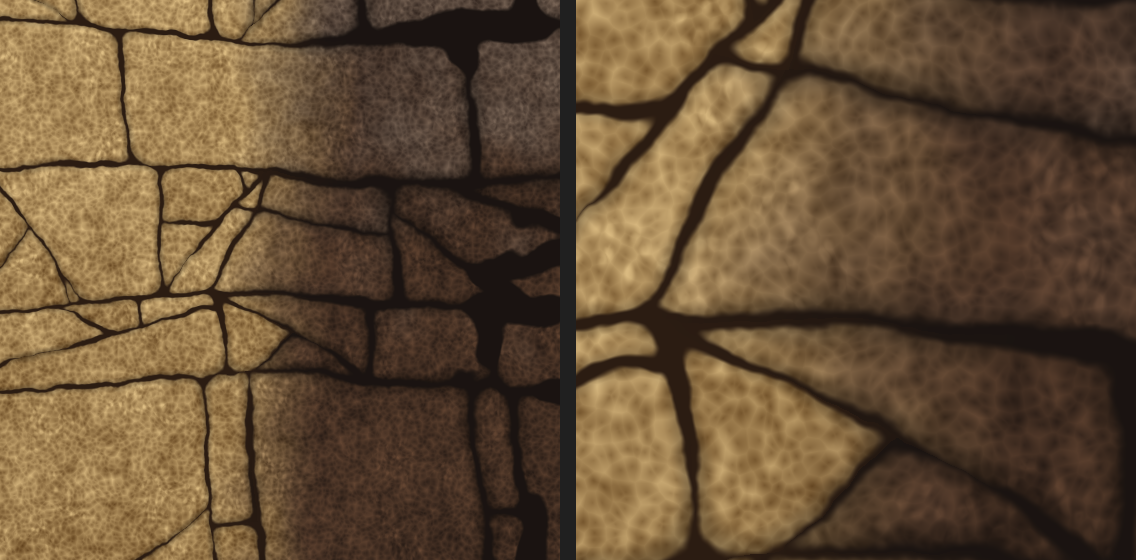
Left: the whole. Right: its middle third, enlarged.
Write a Shadertoy shader that draws this texture.

```glsl
// Dry stone wall crossed by a shadow: golden lit blocks on the left, dark brown on the right.
// Uneven courses are cut into blocks, then into shards by random lines; layered sines bend
// the joints and stain the faces, and cellular noise gives the grain.

float hash(vec2 p) {
    vec3 q = fract(p.xyx * 0.1031);
    q += dot(q, q.yzx + 33.33);
    return fract((q.x + q.y) * q.z);
}

float smoothMin(float a, float b, float k) {
    float h = max(k - abs(a - b), 0.0) / k;
    return min(a, b) - h * h * k * 0.25;
}

float layeredSines(vec2 p) {
    float sum = 0.0, amp = 0.5;
    for (int i = 0; i < 5; i++) {
        p = mat2(0.8, 0.6, -0.6, 0.8) * p * 1.7 + 1.3;
        sum += amp * sin(p.x + 1.5 * sin(p.y));
        amp *= 0.6;
    }
    return sum;
}

// Distance to the nearest of the scattered cell points
float cellular(vec2 p) {
    vec2 cell = floor(p);
    float nearest = 2.0;
    for (int y = -1; y <= 1; y++)
    for (int x = -1; x <= 1; x++) {
        vec2 c = cell + vec2(x, y);
        nearest = min(nearest, length(c + vec2(hash(c), hash(c + 57.0)) - p));
    }
    return nearest;
}

float columnEdge(float k, float row) {
    return k + 0.16 * (hash(vec2(k + 11.0, row + 5.0)) - 0.5);
}

// Distance from the nearest joint; id identifies the stone
float stones(vec2 p, out vec2 id) {
    // Each course: bottom, block width, offset, chance of breaking
    vec4 courses[5] = vec4[5](
        vec4(-0.2, 0.49, 0.43, 0.05), vec4(0.315, 0.47, 0.40, 0.55),
        vec4(0.46, 0.43, 0.29, 0.85), vec4(0.69, 0.59, 0.25, 0.1),
        vec4(0.945, 0.27, 0.13, 0.5));
    // Broad bends, then small chips along the joints
    p += 0.009 * vec2(layeredSines(p * 7.0), layeredSines(p * 7.0 + 9.0));
    p += 0.0025 * vec2(layeredSines(p * 38.0), layeredSines(p * 38.0 + 5.0));
    p.y += 0.017 * sin(p.x * 6.0 + p.y * 5.0);
    int r = 0;
    for (int i = 1; i < 5; i++) if (p.y > courses[i].x) r = i;
    vec4 course = courses[r];
    float row = float(r), top = r < 4 ? courses[min(r + 1, 4)].x : 1.2;

    // Blocks along the course
    float u = (p.x - course.z + 0.08 * (p.y - course.x)) / course.y;
    float k = floor(u);
    if (u < columnEdge(k, row)) k -= 1.0;
    else if (u > columnEdge(k + 1.0, row)) k += 1.0;
    float left = (u - columnEdge(k, row)) * course.y;
    float right = (columnEdge(k + 1.0, row) - u) * course.y;
    float d = smoothMin(min(left, right), min(p.y - course.x, top - p.y), 0.026);
    id = vec2(k + 20.0, row * 7.0 + 3.0);

    // Narrow filler stones beside the bottom blocks, stacked in two
    float filler = left - 0.075;
    if (r == 0) {
        d = smoothMin(d, abs(filler), 0.016);
        if (filler < 0.0) {
            float level = p.y - mix(course.x, top, 0.52);
            id += vec2(31.0, level > 0.0 ? 2.0 : 9.0);
            return smoothMin(d, abs(level), 0.02);
        }
    }

    // Random straight breaks split a block into shards
    vec2 halfSize = 0.5 * vec2(left + right, top - course.x);
    vec2 q = vec2(left, p.y - course.x) - halfSize;
    for (int i = 0; i < 3; i++) {
        if (hash(id + 3.0) > course.w) break;
        float angle = 6.283 * hash(id + 13.0);
        vec2 n = vec2(cos(angle), sin(angle));
        float side = dot(q, n) - 0.8 * (hash(id + 23.0) - 0.5) * dot(abs(n), halfSize);
        d = smoothMin(d, abs(side) + 0.0015, 0.01);
        id += side > 0.0 ? vec2(17.0, 3.0) : vec2(5.0, 29.0);
    }
    return d;
}

void mainImage(out vec4 fragColor, in vec2 fragCoord) {
    vec2 p = fragCoord / iResolution.y;
    vec2 id, otherId;
    float d = stones(p, id);
    float bevel = min(d, 0.014) - min(stones(p + vec2(-0.003, 0.005), otherId), 0.014);
    float tint = hash(id + 41.0) - 0.5;

    // Shadow edge, shifted a little from stone to stone
    float blotch = layeredSines(p * 9.0 + id);
    float shade = smoothstep(0.4, 0.62, p.x + 0.04 * blotch + 0.08 * tint);

    // Speckled grain, pale flecks in patches and vertical stains
    vec2 bent = p + 0.004 * vec2(layeredSines(p * 24.0), layeredSines(p * 24.0 + 4.0));
    float grain = 0.55 * (0.45 - cellular(bent * vec2(62.0, 50.0)))
                + 0.65 * (cellular(bent * 110.0 + 7.0) - 0.45)
                + 0.35 * (0.45 - cellular(bent * 23.0));
    float patches = smoothstep(0.0, 0.6, layeredSines(p * 13.0 + 3.0));
    float fleck = patches * smoothstep(0.4, 0.1, cellular(bent * vec2(85.0, 60.0) + 19.0));
    float stain = layeredSines(vec2(p.x * 28.0, p.y * 5.0));
    float tone = 0.5 + 0.3 * (p.y - 0.5) + 0.95 * grain + 0.3 * fleck + 0.13 * blotch
               + 0.1 * stain + 0.2 * tint + 24.0 * bevel;

    vec3 lit = mix(vec3(0.47, 0.345, 0.185), vec3(0.79, 0.665, 0.45), clamp(tone, -0.3, 1.25));
    vec3 rust = mix(vec3(0.18, 0.125, 0.095), vec3(0.36, 0.25, 0.18), clamp(tone, -0.2, 1.3));
    vec3 grey = mix(vec3(0.19, 0.14, 0.115), vec3(0.40, 0.33, 0.28), clamp(tone, -0.2, 1.4));
    vec3 color = mix(lit, mix(rust, grey, smoothstep(0.4, 1.0, p.y + 0.2 * blotch)), shade);

    // Narrow occlusion, then thin joints that open into hollows deep in the shadow
    color *= mix(mix(0.72, 0.6, shade), 1.0, smoothstep(0.0, mix(0.014, 0.03, shade), d));
    float wander = layeredSines(p * 11.0 + 2.0);
    float gap = mix(0.0028, 0.004, shade) * (1.0 + 1.1 * wander);
    gap += 0.022 * smoothstep(0.6, 0.85, p.x) * smoothstep(0.0, 0.6, layeredSines(p * 5.0 + 2.0));
    float face = smoothstep(gap - 0.001, gap + mix(0.0025, 0.007, shade), d);
    color = mix(mix(vec3(0.17, 0.11, 0.07), vec3(0.1, 0.075, 0.065), shade), color, face);
    fragColor = vec4(color, 1.0);
}
```
